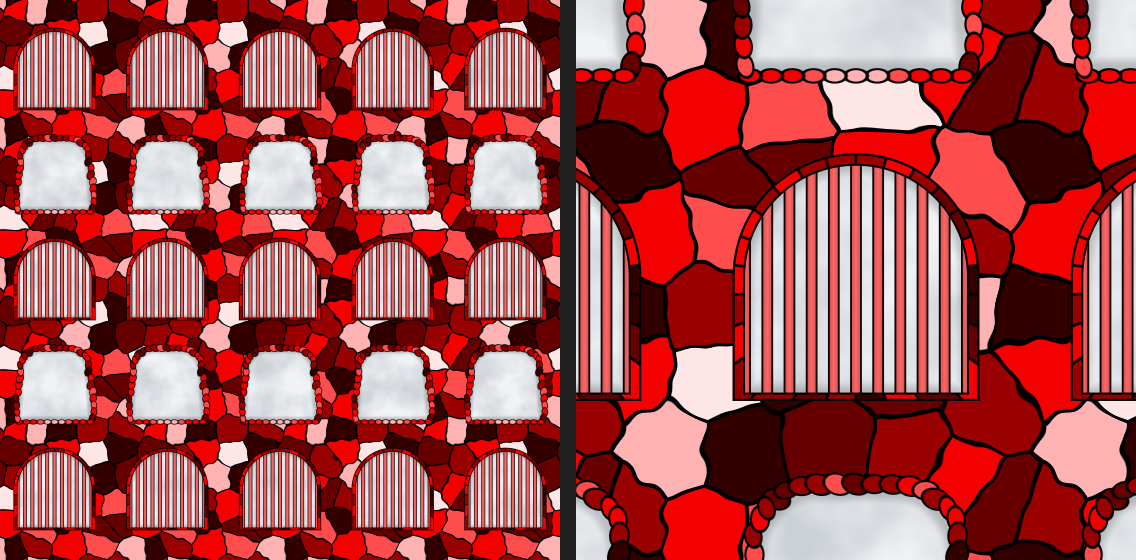
Left: the whole. Right: its middle third, enlarged.
A Shadertoy shader for this pattern:

```glsl
// Red rubble wall with alternating rows of barred arches and stone-rimmed openings.

vec2 hash2(vec2 p) {
    vec3 a = fract((p.xyx + 17.0) * vec3(0.1031, 0.1030, 0.0973));
    a += dot(a, a.yzx + 33.33);
    return fract((a.xx + a.yz) * a.zy);
}

float cornerSlope(vec2 cell, vec2 offset, float period) {
    return dot(hash2(mod(cell + offset, period)) * 2.0 - 1.0, -offset);
}

// Gradient noise that wraps after the given number of lattice cells
float gradientNoise(vec2 p, float period) {
    vec2 i = floor(p), f = fract(p);
    vec2 u = f * f * f * (f * (f * 6.0 - 15.0) + 10.0);
    vec4 g;
    for (int k = 0; k < 4; k++) {
        vec2 o = vec2(k & 1, k >> 1);
        g[k] = dot(hash2(mod(i + o, period)) * 2.0 - 1.0, f - o);
    }
    return mix(mix(g.x, g.y, u.x), mix(g.z, g.w, u.x), u.y);
}

float fill(float d) {
    return clamp(0.5 - d * iResolution.y, 0.0, 1.0);
}

// Reds from nearly black to nearly white, rank 0 to 30
vec3 stoneColor(float rank) {
    return rank < 5.0 ? vec3(0.2, 0.0, 0.0)
         : rank < 10.0 ? vec3(0.4, 0.0, 0.0)
         : rank < 16.0 ? vec3(0.6, 0.0, 0.0)
         : rank < 22.0 ? vec3(0.96, 0.0, 0.0)
         : rank < 25.0 ? vec3(1.0, 0.3, 0.3)
         : rank < 28.0 ? vec3(1.0, 0.7, 0.7) : vec3(1.0, 0.9, 0.9);
}

vec2 stoneSeed(vec2 cell) {
    return cell + 0.1 + 0.8 * hash2(mod(cell, vec2(5, 6)) + 4.0);
}

// Wobbly Voronoi stones, 5 by 6 to a tile, four tiles across the canvas
vec3 wall(vec2 uv) {
    vec2 size = 0.25 / vec2(5, 6);
    uv += 0.006 * vec2(gradientNoise(uv * 64.0, 16.0), gradientNoise(uv * 64.0 + 7.5, 16.0));
    vec2 p = uv / size, home = floor(p), nearCell = home, toNear = vec2(9);
    for (int k = 0; k < 25; k++) {
        vec2 cell = home + vec2(k % 5, k / 5) - 2.0;
        vec2 r = (stoneSeed(cell) - p) * size;
        if (dot(r, r) < dot(toNear, toNear)) { toNear = r; nearCell = cell; }
    }
    float edge = 1.0;
    for (int k = 0; k < 25; k++) {
        if (k == 12) continue;
        vec2 r = (stoneSeed(nearCell + vec2(k % 5, k / 5) - 2.0) - p) * size;
        edge = min(edge, dot(0.5 * (toNear + r), normalize(r - toNear)));
    }
    vec2 id = mod(nearCell + vec2(1, 2), vec2(5, 6));
    return stoneColor(mod(dot(id, vec2(7, 13)), 30.0)) * fill(0.0012 - edge);
}

// Pale cloudy sky, shaded near the rim of an opening
vec3 sky(vec2 uv, float d) {
    float cloud = gradientNoise(uv * 18.0, 64.0) + 0.5 * gradientNoise(uv * 40.0, 64.0)
                + 0.25 * gradientNoise(uv * 90.0, 128.0);
    vec3 c = mix(vec3(0.8, 0.82, 0.84), vec3(0.94, 0.95, 0.96), clamp(0.6 + cloud, 0.0, 1.0));
    return c * mix(0.82, 1.0, smoothstep(0.0, 0.008, -d));
}

// Semicircular arch with a thin stone frame and vertical bars
vec3 barredArch(vec3 col, vec2 q, vec2 uv) {
    float d = q.y > 0.002 ? length(q - vec2(0, 0.002)) - 0.066
                          : max(abs(q.x) - 0.066, -q.y - 0.067);
    float frame = max(d - 0.0075, -q.y - 0.072);
    float turn = atan(q.y, q.x) * 26.0 / 6.2832 + 0.5;
    float joint = (0.5 - abs(fract(turn) - 0.5)) * length(q) * 0.24;
    vec3 block = stoneColor(4.0 + 17.0 * hash2(vec2(floor(turn), 3)).x);
    block *= fill(max(max(0.0008 - joint, frame + 0.0013), 0.0012 - d));
    col = mix(col, block, fill(frame));

    float bar = abs(fract(q.x / 0.0132 + 0.5) - 0.5) * 0.0132;
    vec3 inside = mix(sky(uv, d), vec3(0.06, 0.0, 0.0), fill(bar - 0.0035));
    inside = mix(inside, vec3(1.0, 0.4, 0.4) * (1.0 - 70.0 * bar), fill(bar - 0.0024));
    return mix(col, inside, fill(d));
}

// Tapered opening ringed with overlapping rounded stones
vec3 ruggedOpening(vec3 col, vec2 q, vec2 uv) {
    float radius = q.y > 0.0 ? 0.04 : 0.004;
    vec2 b = abs(q) - vec2(0.065 - 0.07 * q.y, 0.066) + radius;
    float d = length(max(b, 0.0)) + min(max(b.x, b.y), 0.0) - radius;
    col = mix(col, sky(uv, d + 0.005), fill(d));
    for (int k = 0; k < 44; k++) {
        int side = k / 11;
        float u = (float(k % 11) + 0.5) / 5.5 - 1.0;
        vec2 s = side == 0 ? vec2(u, 1) : side == 1 ? vec2(1, -u)
               : side == 2 ? vec2(-u, -1) : vec2(-1, u);
        vec2 h = hash2(vec2(k, 9));
        vec2 center = s * vec2(0.065 - 0.0045 * s.y, 0.066);
        if (s.y > 0.0) center *= 1.0 - 0.2 * pow(s.x * s.y, 4.0);
        vec2 size = side == 2 ? vec2(0.0078, 0.0046)
                  : mix(vec2(0.0075, 0.005), vec2(0.0095, 0.007), h.y);
        if (side % 2 == 1) { size = size.yx; center.x += (h.x - 0.5) * 0.006; }
        float tilt = side == 2 ? 0.0 : h.y - 0.5;
        vec2 r = mat2(cos(tilt), sin(tilt), -sin(tilt), cos(tilt)) * (q - center);
        float stone = (length(r / size) - 1.0) * min(size.x, size.y);
        float rank = side == 2 ? 26.0 - 11.0 * abs(u) + 3.0 * h.x
                   : side == 0 ? 9.0 + 15.0 * h.x : 4.0 + 19.0 * h.x;
        col = mix(col, stoneColor(rank) * fill(stone + 0.0012), fill(stone));
    }
    return col;
}

void mainImage(out vec4 fragColor, in vec2 fragCoord) {
    vec2 uv = fragCoord / iResolution.y;
    // Five columns and five rows around the canvas center
    vec2 pitch = vec2(0.2013, 0.1875);
    vec2 cell = clamp(floor((uv - 0.5) / pitch + 0.5), -2.0, 2.0);
    vec2 q = uv - 0.5 - cell * pitch;
    vec3 col = wall(uv);
    col = mod(cell.y, 2.0) < 0.5 ? barredArch(col, q, uv) : ruggedOpening(col, q, uv);
    fragColor = vec4(col, 1.0);
}
```
